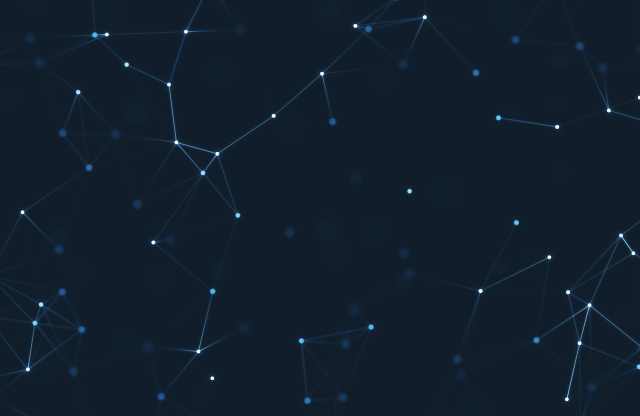
Give the GLSL for this background, as a WebGL 2 fragment shader.

```glsl
#version 300 es
precision highp float;
precision highp int;
// Dark navy network of glowing nodes joined by thin lines, with depth of field.

uniform vec2 u_resolution;
out vec4 fragColor;

const vec3 NAVY  = vec3(0.066, 0.115, 0.163);
const vec3 BLUE  = vec3(0.13, 0.42, 0.76);
const vec3 CYAN  = vec3(0.30, 0.78, 1.00);
const vec3 WHITE = vec3(0.95, 1.00, 1.00);

const float CELL  = 0.125;  // node spacing, in canvas heights
const float REACH = 0.235;  // longest link, must stay below two cells
const int SIDE  = 5;
const int COUNT = SIDE * SIDE;

uint mixBits(uint x) {
  x ^= x >> 16; x *= 0x7feb352du;
  x ^= x >> 15; x *= 0x846ca68bu;
  return x ^ (x >> 16);
}

float random(ivec2 cell, uint salt) {
  uint h = mixBits(uint(cell.y + 512) + mixBits(salt));
  return float(mixBits(uint(cell.x + 512) + h) >> 16) / 65536.0;
}

vec2 jitteredPoint(ivec2 cell, float size, uint salt) {
  vec2 offset = vec2(random(cell, salt), random(cell, salt + 1u));
  return (vec2(cell) + mix(vec2(0.04), vec2(0.96), offset)) * size;
}

// Node as position, blur (0 = in focus) and presence; presence clumps.
vec4 makeNode(ivec2 cell) {
  float chance = mix(0.55, 1.0, random(cell >> 1, 11u));
  float present = step(random(cell, 12u), chance);
  float blur = pow(random(cell, 13u), 1.25);
  return vec4(jitteredPoint(cell, CELL, 21u), blur, present);
}

// Light from the link between two nodes; width and strength follow the blur.
vec3 linkLight(vec2 p, vec4 a, vec4 b, float seed, float tone, float px) {
  vec2 ab = b.xy - a.xy;
  float len = length(ab);
  float keep = mix(0.72, 0.35, abs(a.z - b.z));
  if (len > REACH || seed > keep) return vec3(0.0);

  float t = clamp(dot(p - a.xy, ab) / max(dot(ab, ab), 1e-6), 0.0, 1.0);
  float d = distance(p, a.xy + ab * t);
  if (d > 0.03) return vec3(0.0);

  float blur = mix(a.z, b.z, t);
  float focus = pow(1.0 - blur, 3.5);
  float width = mix(0.0011, 0.010, blur * blur);
  float drawn = max(width, 0.6 * px);
  float core = exp(-d * d / (drawn * drawn)) * width / drawn;
  float halo = exp(-d * d / 0.00003) * 0.06 * focus;
  float fade = 1.0 - smoothstep(0.55, 1.0, len / REACH);
  float strength = (0.022 + 0.95 * focus * mix(0.35, 1.0, tone)) * fade;
  vec3 tint = mix(BLUE, mix(CYAN, WHITE, 0.35), tone * focus);
  return tint * (core * strength + halo * fade);
}

// Lays a node disc over the colour: small and white in focus, wide and dim out.
vec3 drawNode(vec3 color, vec2 p, vec4 node, float px) {
  float d = distance(p, node.xy);
  float blur = node.z;
  float radius = mix(0.0044, 0.0165, blur * blur);
  float soft = max(radius * mix(0.3, 0.55, blur), 0.6 * px);
  float disc = 1.0 - smoothstep(radius - soft, radius + soft, d);
  float alpha = mix(1.0, 0.08, smoothstep(0.30, 0.85, blur));
  vec3 tint = mix(WHITE, CYAN, smoothstep(0.15, 0.38, blur));
  tint = mix(tint, BLUE, smoothstep(0.35, 0.58, blur));
  color += BLUE * 0.20 * (1.0 - blur) * exp(-d * d / 0.00009) * node.w;
  return mix(color, tint, disc * alpha * node.w);
}

// Very large, barely visible discs far out of focus.
float farDiscs(vec2 p, float size) {
  ivec2 home = ivec2(floor(p / size));
  float light = 0.0;
  for (int k = 0; k < 9; k++) {
    ivec2 cell = home + ivec2(k % 3, k / 3) - 1;
    float radius = mix(0.018, 0.040, random(cell, 43u));
    float d = distance(p, jitteredPoint(cell, size, 41u));
    light += (1.0 - smoothstep(0.5 * radius, 1.3 * radius, d)) * random(cell, 44u);
  }
  return light;
}

void main() {
  float px = 1.0 / u_resolution.y;
  vec2 p = gl_FragCoord.xy * px;
  ivec2 home = ivec2(floor(p / CELL)) - SIDE / 2;

  vec4 nodes[COUNT];
  for (int i = 0; i < COUNT; i++)
    nodes[i] = makeNode(home + ivec2(i % SIDE, i / SIDE));

  vec3 color = NAVY + BLUE * 0.03 * farDiscs(p, 0.21);

  // Links between every pair of nearby nodes
  for (int i = 0; i < COUNT; i++) {
    if (nodes[i].w < 0.5) continue;
    ivec2 cell = home + ivec2(i % SIDE, i / SIDE);
    for (int j = i + 1; j < COUNT; j++) {
      if (nodes[j].w < 0.5) continue;
      ivec2 link = ivec2(j % SIDE, j / SIDE) - ivec2(i % SIDE, i / SIDE);
      uint salt = uint(100 + link.x + 16 * link.y);
      color += linkLight(p, nodes[i], nodes[j], random(cell, salt),
                         random(cell, salt + 500u), px);
    }
  }

  for (int i = 0; i < COUNT; i++) color = drawNode(color, p, nodes[i], px);
  fragColor = vec4(min(color, 1.0), 1.0);
}
```
